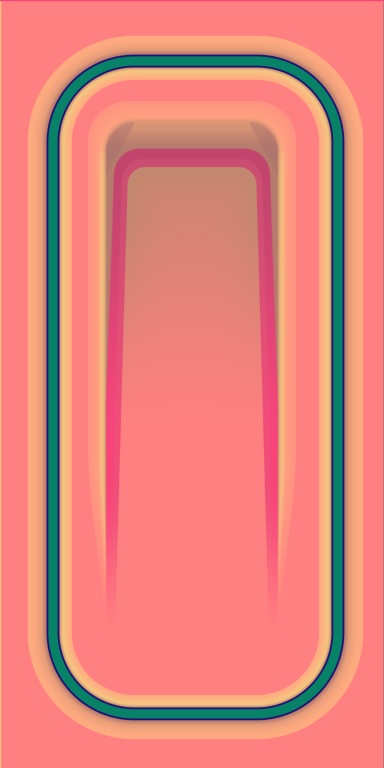
This background is drawn by a Shadertoy shader. Its source:

```glsl
// A coral panel with a green rounded ring, a warm glow on both of its sides,
// and a sunken trough that fades out downwards. All shapes are distance
// functions in units of the canvas width, with depth measured from the top.

#define RING_CENTER vec2(0.509, 1.009)
#define RING_HALF vec2(0.371, 0.850)
#define RING_RADIUS 0.212
#define GREEN_HALF 0.0120
#define LINE_HALF 0.0168
#define GLOW_OUT 0.066
#define GLOW_IN 0.049

const vec3 CORAL  = vec3(1.00, 0.50, 0.50);
const vec3 ORANGE = vec3(1.00, 0.67, 0.50);
const vec3 YELLOW = vec3(0.96, 0.77, 0.50);
const vec3 BROWN  = vec3(0.76, 0.53, 0.43);
const vec3 MAUVE  = vec3(0.65, 0.43, 0.42);
const vec3 PINK   = vec3(0.97, 0.27, 0.48);
const vec3 PLUM   = vec3(0.76, 0.27, 0.43);
const vec3 GREEN  = vec3(0.03, 0.51, 0.40);
const vec3 NAVY   = vec3(0.12, 0.07, 0.45);

float roundedBox(vec2 p, vec2 halfSize, float radius) {
    vec2 q = abs(p) - halfSize + radius;
    return length(max(q, 0.0)) + min(max(q.x, q.y), 0.0) - radius;
}

// Rounded at the top, endless towards the bottom
float trough(vec2 p, float halfWidth, float top, float radius) {
    vec2 q = vec2(abs(p.x - 0.5) - halfWidth, top - p.y) + radius;
    return length(max(q, 0.0)) + min(max(q.x, q.y), 0.0) - radius;
}

float inside(float d, float soft) {
    return 1.0 - smoothstep(-soft, soft, d);
}

vec3 drawTrough(vec3 color, vec2 p, float soft) {
    float depth = p.y;
    float taper = smoothstep(1.15, 1.80, depth);
    float fade = 1.0 - smoothstep(1.20, 1.74, depth);
    float shade = 1.0 - smoothstep(0.40, 1.20, depth);

    float rim  = trough(p, 0.271 - 0.058 * taper, 0.263, 0.105);
    float lip  = trough(p, 0.224 - 0.008 * taper, 0.318, 0.075);
    float wall = trough(p, min(0.224, 0.203 + 0.035 * (depth - 0.45)), 0.387, 0.065);
    float bed  = trough(p, 0.167 + 0.028 * (depth - 0.45), 0.435, 0.045);

    // Sloping rim, brightest beside the lip
    float slope = clamp(rim / min(rim - lip, -0.001), 0.0, 1.0);
    float side = smoothstep(0.34, 0.46, depth);
    vec3 rimColor = mix(mix(CORAL, ORANGE, 0.45 + 0.4 * slope), YELLOW,
                        side * smoothstep(0.45, 0.9, slope));
    rimColor = mix(rimColor, BROWN, 0.55 * smoothstep(0.75, 1.0, slope));
    color = mix(color, rimColor, inside(rim, soft) * fade);

    // Shadowed wall with creased corners
    float drop = smoothstep(0.31, 0.39, depth);
    float crease = smoothstep(-soft, soft, abs(p.x - 0.5) - 0.148 - 0.55 * (depth - 0.318));
    vec3 wallColor = mix(mix(ORANGE, BROWN, 0.55), mix(BROWN, MAUVE, 0.45), drop);
    wallColor = mix(wallColor, MAUVE, 0.4 * crease);
    color = mix(color, wallColor, inside(lip, 1.5 * soft) * fade);

    // Pink band, with a lighter inner half
    float band = clamp(wall / min(wall - bed, -0.001), 0.0, 1.0);
    vec3 bandColor = mix(PINK, PLUM, shade);
    bandColor = mix(bandColor, mix(CORAL, PLUM, 0.5), 0.3 * smoothstep(0.5, 0.65, band));
    float bandFade = 1.0 - smoothstep(1.25, 1.68, depth);
    color = mix(color, mix(CORAL, bandColor, bandFade), inside(wall, 1.5 * soft));

    // Bed, brown at the top and along its sides
    float edge = exp(-max(-bed, 0.0) / 0.055);
    float dusk = shade * (0.75 + 0.35 * edge);
    vec3 bedColor = mix(CORAL, BROWN, clamp(dusk, 0.0, 1.0));
    return mix(color, bedColor, inside(bed, soft));
}

vec3 drawRing(vec3 color, vec2 p, float soft) {
    float d = roundedBox(p - RING_CENTER, RING_HALF, RING_RADIUS);
    float away = abs(d);

    // Glow, with a dark shadow hugging the ring
    float reach = d > 0.0 ? GLOW_OUT : GLOW_IN;
    float near = 1.0 - clamp((away - LINE_HALF) / (reach - LINE_HALF), 0.0, 1.0);
    vec3 glow = d > 0.0 ? mix(ORANGE, BROWN, 0.8 * near * near)
                        : mix(ORANGE, YELLOW, smoothstep(0.0, 0.8, near));
    glow = mix(glow, MAUVE, 0.55 * smoothstep(0.72, 1.0, near));
    color = mix(color, glow, inside(away - reach, soft));

    color = mix(color, NAVY, inside(away - LINE_HALF, soft));
    return mix(color, GREEN, inside(away - GREEN_HALF, soft));
}

void mainImage(out vec4 fragColor, in vec2 fragCoord) {
    vec2 uv = fragCoord / iResolution.xy;
    vec2 p = vec2(uv.x, 2.0 - 2.0 * uv.y);
    float soft = 0.75 / iResolution.x;

    vec3 color = drawTrough(CORAL, p, soft);
    color = drawRing(color, p, soft);

    // Hairlines on the canvas border
    color = mix(color, YELLOW, inside(p.x - 0.003, soft));
    color = mix(color, MAUVE, inside(0.998 - p.x, soft));
    color = mix(color, PINK, inside(p.y - 0.003, soft));
    fragColor = vec4(color, 1.0);
}
```
